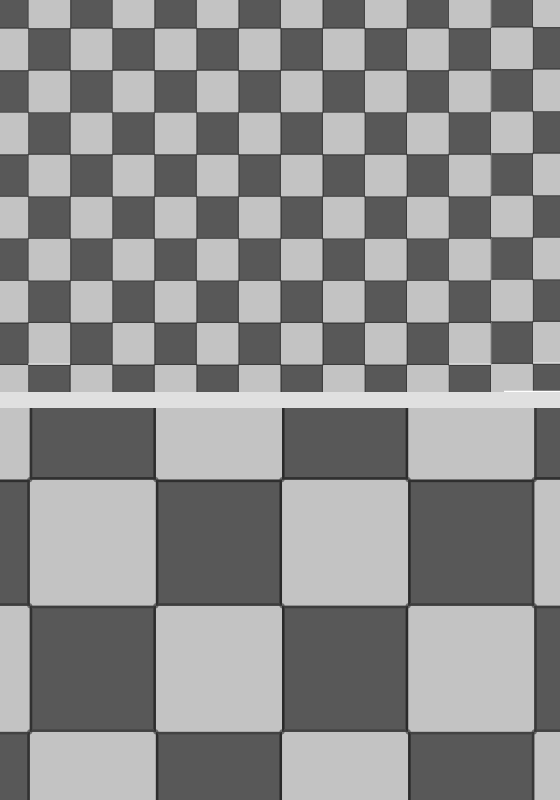
Top: the whole. Bottom: its middle third, enlarged.
A WebGL 1 fragment shader for this pattern:

```glsl
precision highp float;
// Two-tone grey checkerboard with thin dark seams and a slightly slipped right edge.
uniform vec2 u_resolution;

float hash(float n) {
  return fract(sin(n * 12.9898) * 43758.5453);
}

// Antialiased coverage of a band of the given width centred on zero distance.
float band(float distance, float width, float pixel) {
  float cover = clamp((0.5 * width - abs(distance)) / pixel + 0.5, 0.0, 1.0);
  return min(cover, width / pixel);
}

void main() {
  vec2 uv = gl_FragCoord.xy / u_resolution.x;
  float top = u_resolution.y / u_resolution.x;
  float pixel = 13.32 / u_resolution.x;

  // Cell units, counted rightwards and downwards.
  vec2 grid = vec2(uv.x, top - uv.y) * 13.32 - 0.676;
  float slipped = step(11.0, grid.x);
  grid.y += 0.026 * slipped;
  vec2 cell = floor(grid);

  // Signed distance to the nearest cell edge, positive inside dark cells.
  vec2 wave = abs(mod(grid + 0.5, 2.0) - 1.0) - 0.5;
  float edge = min(abs(wave.x), abs(wave.y)) * sign(wave.x * wave.y);
  float light = clamp(0.5 - edge / pixel, 0.0, 1.0);
  vec3 color = vec3(mix(0.345, 0.763, light));

  // Seams on the dark side, each line with its own depth.
  vec2 line = floor(grid + 0.5);
  float seamId = abs(wave.x) < abs(wave.y) ? line.x + 20.0 : line.y + 50.0;
  float seamTone = mix(0.16, 0.30, hash(seamId));
  color = mix(color, vec3(seamTone), band(edge - 0.01, 0.02, pixel));

  // Small dark dots where seams cross.
  color = mix(color, vec3(0.2), 0.6 * band(length(wave), 0.04, pixel));

  // Pale gap beside the dark cells of the slipped columns.
  float darkCell = 1.0 - mod(cell.x + cell.y, 2.0);
  float gap = band(grid.x - 11.015, 0.018, pixel) * slipped * darkCell;
  color = mix(color, vec3(0.6), 0.7 * gap);

  // Bright chips under a few light cells of one row.
  float chipped = max(1.0 - step(0.5, abs(abs(cell.x - 5.0) - 5.0)), step(12.0, cell.x));
  color = mix(color, vec3(0.93), chipped * band(grid.y - 7.985, 0.025, pixel));

  // White sliver along the lower right border.
  float sliver = smoothstep(0.899, 0.901, uv.x) * band(uv.y * 13.32, 0.06, pixel);
  color = mix(color, vec3(1.0), sliver);

  gl_FragColor = vec4(color, 1.0);
}
```
